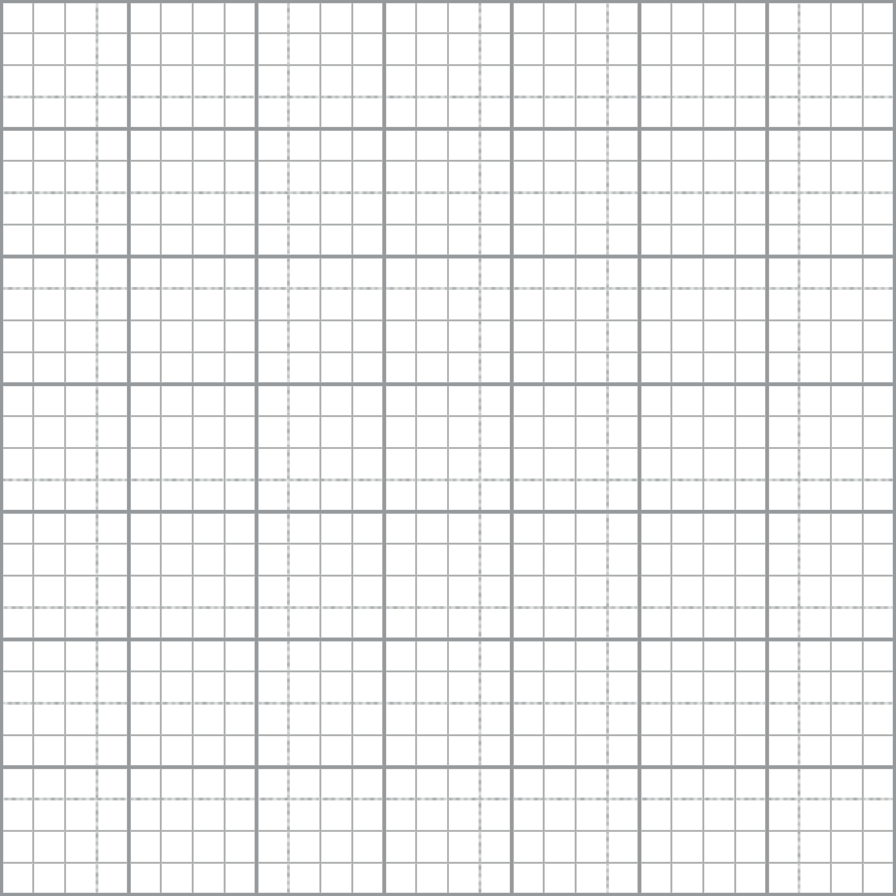
Give the GLSL for this pattern, as a WebGL 2 fragment shader.

```glsl
#version 300 es
precision highp float;
// Grey graph paper: 7 by 7 heavy squares, each split into 4 by 4 light cells.
// Each axis finds its nearest rule by rounding and inks it by distance;
// some light rules are paler, wider and broken up by layered sines.

uniform vec2 u_resolution;
out vec4 fragColor;

const float MAJOR_COUNT = 7.0;
const float SUBDIVISIONS = 4.0;
const float MARGIN = 0.0014;        // inset of the outermost rules
const float MAJOR_WIDTH = 0.0043;
const float MINOR_WIDTH = 0.0020;
const float FAINT_WIDTH = 0.0031;
const float MIN_SOFTNESS = 0.0014;  // edge blur, as part of the canvas

const vec3 PAPER = vec3(1.0);
const vec3 MAJOR_INK = vec3(0.59, 0.60, 0.61);
const vec3 MINOR_INK = vec3(0.66, 0.67, 0.67);
const vec3 FAINT_INK = vec3(0.77, 0.78, 0.78);

const float FAINT_CYCLE = 16.0;              // rules before the faint order restarts
const vec2 FAINT_STEP = vec2(6.0, 3.0);      // spacing for vertical, horizontal rules
const float FAINT_OFFSET = 3.0;
const float DASH_FREQUENCY = 115.0;          // cycles across the canvas
const float DASH_DEPTH = 0.22;

const float TAU = 6.2831853;

// Uneven breaks along a faint rule, from 0 to 1
float dashes(float along, float rule) {
    float phase = along * DASH_FREQUENCY * TAU;
    float wave = sin(phase + rule) + 0.6 * sin(phase * 0.37 + rule * 2.3);
    return 0.5 + wave / 3.2;
}

// Light passed by the nearest rule on one axis
vec3 ruleTint(float across, float along, float faintStep, float softness) {
    float cell = (1.0 - 2.0 * MARGIN) / (MAJOR_COUNT * SUBDIVISIONS);
    float rule = round((across - MARGIN) / cell);
    float dist = abs(across - MARGIN - rule * cell);

    bool major = mod(rule, SUBDIVISIONS) < 0.5;
    bool faint = mod(mod(rule, FAINT_CYCLE) + FAINT_OFFSET, faintStep) < 0.5;

    float width = MINOR_WIDTH;
    vec3 ink = MINOR_INK;
    if (major) {
        width = MAJOR_WIDTH;
        ink = MAJOR_INK;
    } else if (faint) {
        width = FAINT_WIDTH;
        ink = mix(FAINT_INK, MINOR_INK, 0.2);
        ink += DASH_DEPTH * (dashes(along, rule) - 0.4);
    }

    float coverage = clamp((0.5 * width - dist) / softness + 0.5, 0.0, 1.0);
    return mix(PAPER, ink, coverage);
}

void main() {
    vec2 canvas = gl_FragCoord.xy / u_resolution;
    canvas.y = 1.0 - canvas.y;  // count horizontal rules from the top
    vec2 softness = max(1.0 / u_resolution, vec2(MIN_SOFTNESS));

    vec3 vertical = ruleTint(canvas.x, canvas.y, FAINT_STEP.x, softness.x);
    vec3 horizontal = ruleTint(canvas.y, canvas.x, FAINT_STEP.y, softness.y);

    // Crossings keep the darker rule
    fragColor = vec4(min(vertical, horizontal), 1.0);
}
```
